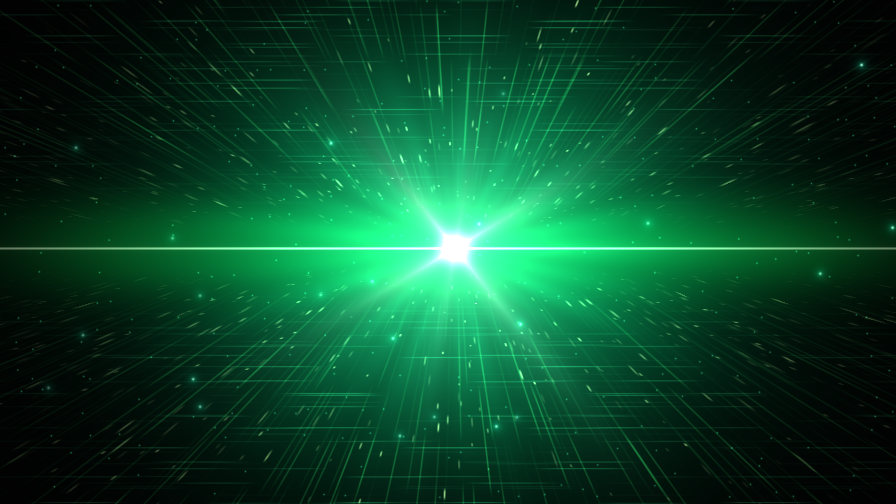
A WebGL 1 fragment shader for this background:

```glsl
precision highp float;
// Green light burst on a horizon between two receding grids of streaks and sparks.
uniform vec2 u_resolution;

float hash(vec2 p) {
  p = fract(p * vec2(0.1031, 0.1137));
  p += dot(p, p.yx + 33.33);
  return fract((p.x + p.y) * p.y * 17.0);
}

// Soft-edged line coverage from the distance to its axis.
float stroke(float dist, float width) {
  float pixel = 1.0 / u_resolution.y;
  return 1.0 - smoothstep(0.0, width + pixel, abs(dist));
}

// Long lines running towards the vanishing point, broken up along their length.
float railLines(vec2 p, float depth, float density, float seed) {
  float slope = p.x / depth;
  float u = slope * density;
  float id = floor(u);
  float offset = 0.25 + 0.5 * hash(vec2(id + 80.0, seed));
  float dist = (fract(u) - offset) * depth / (density * sqrt(1.0 + slope * slope));
  float phase = 6.283 * hash(vec2(id + 140.0, seed + 3.0));
  float broken = smoothstep(-0.5, 1.1, sin(depth * 15.0 + phase) + 0.4 * sin(depth * 47.0 - phase));
  float bright = hash(vec2(id + 37.0, seed + 9.0));
  return stroke(dist, 0.0011) * broken * (0.1 + 0.9 * bright * bright);
}

// Thin level lines with random gaps.
float levelLines(vec2 p, float depth, float density, float seed) {
  float v = depth * density;
  float id = floor(v);
  float dist = (fract(v) - 0.3 - 0.4 * hash(vec2(id, seed))) / density;
  float phase = 6.283 * hash(vec2(id + 11.0, seed + 5.0));
  float broken = smoothstep(0.0, 1.4, sin(p.x * 9.0 + phase) + 0.6 * sin(p.x * 23.0 - phase * 3.0));
  return stroke(dist, 0.0005) * broken * hash(vec2(id + 23.0, seed));
}

// Short bright dashes aimed at the vanishing point, staggered between columns.
float dashes(vec2 p, float depth, float seed) {
  float slope = p.x / depth;
  float column = floor(slope * 21.0);
  float row = log(depth) * 11.0 + 5.0 * hash(vec2(column + 160.0, seed));
  vec2 id = vec2(column + 150.0, floor(row) + 60.0 + seed);
  float shift = fract(slope * 21.0) - 0.2 - 0.6 * hash(id);
  float dist = shift * depth / (21.0 * sqrt(1.0 + slope * slope));
  float chance = hash(id + 19.0);
  float size = 0.08 + 0.38 * chance * chance;
  float along = 1.0 - smoothstep(size * 0.2, size, abs(fract(row) - 0.5));
  float bright = hash(id + 7.0);
  return step(0.87, hash(id + 41.0)) * stroke(dist, 0.0014) * along * (0.2 + 0.8 * bright * bright);
}

// Fine dust, one speck per cell.
float dust(vec2 p) {
  vec2 grid = p * 26.0;
  vec2 id = floor(grid) + 70.0;
  vec2 offset = 0.15 + 0.7 * vec2(hash(id), hash(id + 31.0));
  float dist = length(fract(grid) - offset) / 26.0;
  return step(0.75, hash(id + 57.0)) * exp(-dist * dist * 320000.0);
}

// Wide tapering beam through the centre.
float beam(vec2 p, float angle) {
  vec2 dir = vec2(cos(angle), sin(angle));
  float along = abs(dot(p, dir));
  float across = abs(dot(p, vec2(-dir.y, dir.x)));
  return exp(-across / (0.008 + 0.1 * along)) * exp(-along * 8.5);
}

void main() {
  vec2 p = (gl_FragCoord.xy - 0.5 * u_resolution) / u_resolution.y - vec2(0.014, 0.007);
  float height = abs(p.y);
  float depth = height + 0.13;
  float side = p.y > 0.0 ? 0.0 : 40.0;
  float radius = length(p);

  // Broad halo and horizontal band
  float halo = exp(-dot(p * p, vec2(5.0, 7.2)));
  float band = exp(-p.y * p.y * 110.0) * (0.6 + 0.4 * exp(-p.x * p.x * 2.0));
  vec3 color = vec3(0.002, 0.004, 0.003);
  color += vec3(0.015, 0.71, 0.42) * halo + vec3(0.01, 0.32, 0.1) * band * smoothstep(1.15, 0.6, abs(p.x));
  color += vec3(0.1, 0.1, 0.1) * exp(-radius * radius * 22.0);

  // Faint shafts around the centre
  float angle = atan(p.y, p.x);
  float shafts = sin(angle * 13.0 + 0.7) + 0.7 * sin(angle * 29.0 + 2.0);
  color *= 1.0 + 0.04 * shafts * smoothstep(0.04, 0.2, radius);

  // Receding grids, dim close to the horizon and at the sides
  float clear = smoothstep(0.05, 0.28, height);
  float spread = exp(-p.x * p.x * 2.2);
  float rails = railLines(p, depth, 11.0, side + 1.0) + 0.8 * railLines(p, depth, 23.0, side + 2.0);
  float levels = levelLines(p, depth, 42.0, side + 4.0) + levelLines(p, depth, 75.0, side + 6.0);
  color += vec3(0.09, 0.36, 0.16) * rails * clear * (0.12 + 0.88 * spread);
  color += vec3(0.07, 0.28, 0.17) * levels * clear * (0.2 + 0.8 * spread);
  float sparks = dashes(p, depth, side) + 0.7 * dashes(p, depth * 1.13, side + 90.0);
  color += vec3(0.65, 0.8, 0.5) * sparks * smoothstep(0.03, 0.12, height) * spread;
  color += vec3(0.1, 0.35, 0.24) * dust(p);

  // Scattered teal glints
  for (int i = 0; i < 22; i++) {
    vec2 seed = vec2(float(i) * 7.0 + 3.0, 17.0);
    vec2 place = (vec2(hash(seed), hash(seed + 29.0)) - 0.5) * vec2(1.75, 0.8);
    float dist = length(p - place);
    float power = 0.3 + 0.7 * hash(seed + 53.0);
    color += power * (vec3(0.03, 0.45, 0.32) * exp(-dist * 150.0) + 0.6 * exp(-dist * dist * 130000.0));
  }

  // White core, crossed beams and horizon line
  float beams = beam(p, 0.54) + beam(p, -0.9) + 0.3 * beam(p, 1.4);
  float core = exp(-radius * radius * 1600.0) + 0.25 * exp(-radius * 12.0);
  color += vec3(0.75, 0.35, 0.48) * beams + vec3(1.0, 0.7, 0.75) * core;
  float horizon = stroke(p.y, 0.0021) + 0.08 * exp(-height * 120.0);
  color += vec3(0.75, 0.7, 0.65) * horizon * (0.4 + 0.6 * exp(-p.x * p.x * 2.5));

  gl_FragColor = vec4(min(color, 1.0), 1.0);
}
```
